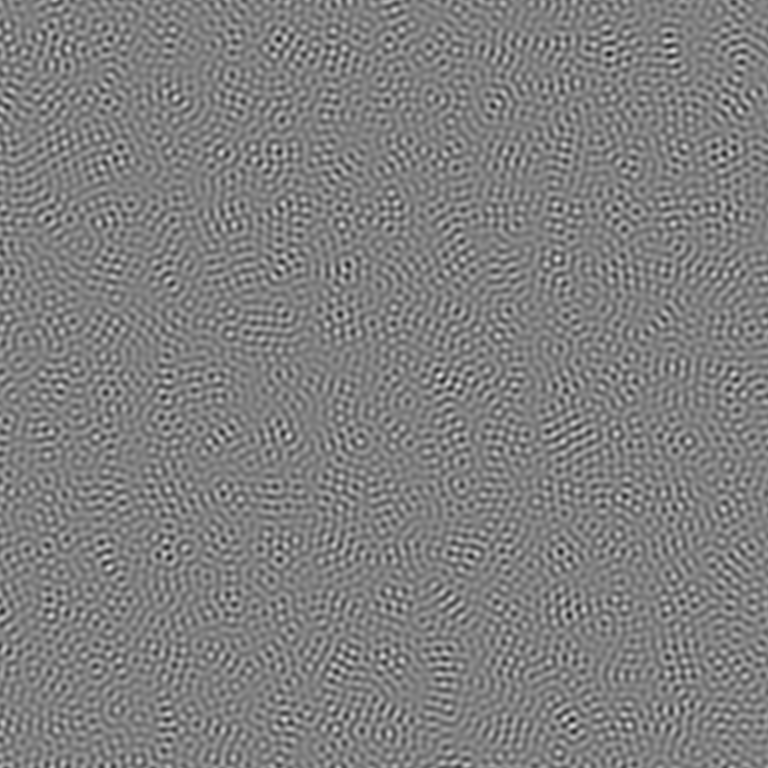
Give the GLSL for this texture, as a WebGL 2 fragment shader.

```glsl
#version 300 es
precision highp float;
precision highp int;
// Grey isotropic Gabor noise: many soft wave packets in random directions, clustered on a loose lattice.

uniform vec2 u_resolution;
out vec4 fragColor;

const float TAU = 6.2831853;
const float CELLS = 13.65;           // lattice nodes across the canvas
const vec2 LATTICE_SHIFT = vec2(0.0, 0.14);
const float WAVES_PER_CELL = 5.5;
const float PACKET_WIDTH = 0.38;     // gaussian sigma, in cells
const float JITTER = 0.32;           // packet scatter around its node
const int PACKETS = 12;              // packets per node
const float CONTRAST = 0.048;

// Four random values in 0..1 from a node and a packet index
vec4 hash4(ivec2 node, int index) {
  uvec4 v = uvec4(uint(node.x + 64), uint(node.y + 64), uint(index), 17u);
  v = v * 1664525u + 1013904223u;
  for (int i = 0; i < 2; i++) {
    v.x += v.y * v.w;
    v.y += v.z * v.x;
    v.z += v.x * v.y;
    v.w += v.y * v.z;
    v ^= v >> 16u;
  }
  return vec4(v >> 8u) / 16777216.0;
}

// Plane wave under a gaussian envelope
float wavePacket(vec2 offset, float angle, float phase, float frequency, float width) {
  vec2 direction = vec2(cos(angle), sin(angle));
  float envelope = exp(-dot(offset, offset) / (2.0 * width * width));
  return envelope * cos(TAU * frequency * dot(offset, direction) + phase);
}

// Sum of the packets scattered around one node
float nodePackets(vec2 p, ivec2 node, float frequency, float width) {
  float sum = 0.0;
  for (int i = 0; i < PACKETS; i++) {
    vec4 place = hash4(node, i);
    vec2 center = vec2(node) + JITTER * (place.xy - 0.5);
    sum += wavePacket(p - center, TAU * place.z, TAU * place.w, frequency, width);
  }
  return sum;
}

float gaborNoise(vec2 p, float frequency, float width) {
  ivec2 nearest = ivec2(floor(p + 0.5));
  float sum = 0.0;
  for (int y = -1; y <= 1; y++) {
    for (int x = -1; x <= 1; x++) {
      sum += nodePackets(p, nearest + ivec2(x, y), frequency, width);
    }
  }
  return sum;
}

void main() {
  vec2 uv = gl_FragCoord.xy / min(u_resolution.x, u_resolution.y);
  float noise = gaborNoise(uv * CELLS + LATTICE_SHIFT, WAVES_PER_CELL, PACKET_WIDTH);
  float grey = clamp(0.5 + CONTRAST * noise, 0.0, 1.0);
  fragColor = vec4(vec3(grey), 1.0);
}
```
